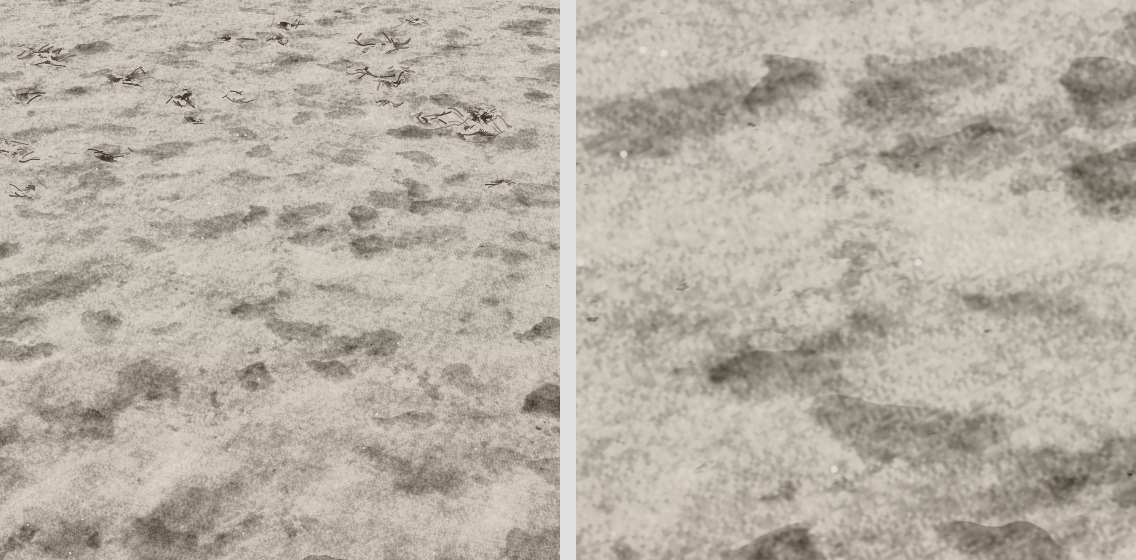
Left: the whole. Right: its middle third, enlarged.
Write a Shadertoy shader that draws this texture.

```glsl
const vec2 SUN = vec2(-0.45, 0.89);
const vec3 SAND_TINT = vec3(0.030, 0.001, -0.052);
const vec3 TWIG_COLOR = vec3(0.20, 0.15, 0.13);
const vec3 SHELL_COLOR = vec3(0.90, 0.89, 0.87);

float hash(vec2 p) {
    return fract(sin(dot(p, vec2(127.1, 311.7))) * 43758.5453);
}

vec2 hash2(vec2 p) {
    return vec2(hash(p), hash(p + 37.3));
}

vec2 turn(vec2 p, float angle) {
    float c = cos(angle), s = sin(angle);
    return vec2(c * p.x - s * p.y, s * p.x + c * p.y);
}

float noise(vec2 p) {
    vec2 i = floor(p), f = fract(p);
    f = f * f * (3.0 - 2.0 * f);
    float low = mix(hash(i), hash(i + vec2(1, 0)), f.x);
    float high = mix(hash(i + vec2(0, 1)), hash(i + vec2(1, 1)), f.x);
    return mix(low, high, f.y);
}

float fbm(vec2 p, float gain) {
    float sum = 0.0, amp = 0.5;
    for (int i = 0; i < 4; i++) {
        p = mat2(0.8, 0.6, -0.6, 0.8) * p * 2.03 + 11.7;
        sum += amp * noise(p);
        amp *= gain;
    }
    return sum;
}

// Perspective: the beach recedes towards a horizon above the canvas
vec2 groundPoint(vec2 uv, float horizon) {
    float depth = 1.0 / (horizon - uv.y);
    return 9.0 * depth * vec2(uv.x - 0.5, 1.8);
}

// Positive where the sand faces the sun
float sunSlope(vec2 p, float reach, float gain) {
    return fbm(p - SUN * reach, gain) - fbm(p + SUN * reach, gain);
}

// Footprints: x is shadow inside the hollow, y is light on its near rim
vec2 hollows(vec2 p, float density) {
    vec2 result = vec2(0.0);
    vec2 warp = vec2(fbm(p * 1.2, 0.4), fbm(p * 1.2 + 40.0, 0.4)) - 0.42;
    vec2 warped = p + 0.65 * warp;
    for (int j = -1; j <= 1; j++)
    for (int i = -1; i <= 1; i++) {
        vec2 cell = floor(p) + vec2(i, j);
        if (hash(cell + 5.1) > density) continue;
        vec2 q = warped - cell - 0.5 - 0.6 * (hash2(cell) - 0.5);
        q = turn(q, 0.4 - hash(cell + 8.4));
        q /= mix(vec2(0.22, 0.16), vec2(0.56, 0.40), hash2(cell + 17.0));
        float r = length(q), side = dot(q, SUN);
        float strength = mix(0.45, 1.0, hash(cell + 2.7));
        float edge = mix(0.30, 0.07, smoothstep(-0.6, 0.5, side));
        float inside = 1.0 - smoothstep(1.0 - edge, 1.0 + edge, r);
        float shade = inside * mix(0.4, 1.0, smoothstep(-0.9, 0.3, side));
        float rim = exp(-14.0 * (r - 1.2) * (r - 1.2)) * smoothstep(0.5, -0.6, side);
        result = max(result, strength * vec2(shade, rim));
    }
    return result;
}

float segment(vec2 p, vec2 a, vec2 b) {
    vec2 ab = b - a;
    return length(p - a - ab * clamp(dot(p - a, ab) / dot(ab, ab), 0.0, 1.0));
}

// Tangles of dry twigs, mostly far up the beach
float twigs(vec2 uv) {
    float cover = 0.0;
    vec2 bent = uv + 0.011 * (vec2(noise(uv * 48.0), noise(uv * 48.0 + 50.0)) - 0.5);
    for (int c = 0; c < 24; c++) {
        vec2 seed = vec2(c, 3.0);
        vec2 center = hash2(seed);
        center.y = mix(0.5, 0.96, sqrt(center.y));
        float size = mix(0.015, 0.055, hash(seed + 9.0)) * (1.45 - center.y * 0.7);
        vec2 offset = (bent - center) * vec2(1.0, 2.2);
        if (length(offset) > size * 3.0) continue;
        float clump = 1.0 - smoothstep(size * 0.2, size * 1.2, length(offset));
        float litter = fbm(bent * vec2(40.0, 75.0), 0.6);
        cover = max(cover, 0.9 * clump * smoothstep(0.54, 0.72, litter));
        for (int t = 0; t < 8; t++) {
            vec2 id = vec2(c, t) + 60.0;
            vec2 middle = center + (hash2(id) - 0.5) * size * vec2(2.2, 0.8);
            float angle = (hash(id + 4.0) - 0.5) * 2.6;
            vec2 arm = vec2(cos(angle), 0.5 * sin(angle)) * size * (0.1 + 0.5 * hash(id + 6.0));
            float line = 1.0 - smoothstep(0.0002, 0.0021, segment(bent, middle - arm, middle + arm));
            cover = max(cover, line * mix(0.15, 0.85, hash(id + 7.0)));
        }
    }
    return cover;
}

// Sparse shell chips, one chance per grid cell
float chips(vec2 uv, float count, float chance, float radius) {
    vec2 p = uv * count, cell = floor(p);
    vec2 q = fract(p) - 0.3 - 0.4 * hash2(cell);
    float spot = 1.0 - smoothstep(radius * 0.4, radius, length(q));
    return spot * step(hash(cell + 71.0), chance);
}

void mainImage(out vec4 fragColor, in vec2 fragCoord) {
    vec2 uv = fragCoord / iResolution.xy;
    vec2 ground = groundPoint(uv, 1.55);
    float far = smoothstep(0.1, 1.0, uv.y);

    // Broad dunes, trampled lumps and hollows
    float broad = sunSlope(ground * 0.55, 0.20, 0.42);
    float lumps = sunSlope(ground * 1.5 + 20.0, 0.17, 0.50);
    float crumbs = sunSlope(ground * 5.0 + 60.0, 0.20, 0.60);
    vec2 pit = hollows(ground, 0.48);
    float relief = 0.27 * broad + 0.20 * lumps + 0.13 * crumbs;
    relief -= 0.10 * smoothstep(0.13, 0.24, -broad - 0.35 * lumps);
    relief += 0.07 * pit.y - 0.23 * pit.x;

    // Dark pockets between clods
    float rough = smoothstep(0.42, 0.62, fbm(ground * 0.7 + 90.0, 0.5));
    relief -= 0.17 * rough * smoothstep(0.60, 0.80, fbm(ground * 2.6 + 30.0, 0.60));
    relief -= 0.33 * smoothstep(0.74, 0.86, fbm(ground * 3.4 + 150.0, 0.50));
    float tone = mix(0.708, 0.760, far) + mix(1.0, 0.80, far) * relief;

    // Loose grain, turned to hide the noise lattice
    tone += 0.09 * (noise(turn(uv, 0.6) * 210.0) - 0.5);
    tone += 0.17 * (noise(turn(uv, 1.1) * 400.0 + 7.0) - 0.5);
    tone = min(tone, 0.755 + 0.42 * (tone - 0.755));

    vec3 color = tone + SAND_TINT + vec3(0.0, 0.0, 0.022) * far;

    // Debris and shell chips
    color = mix(color, TWIG_COLOR, twigs(uv));
    color = mix(color, SHELL_COLOR, 0.8 * chips(uv + 0.37, 80.0, 0.005, 0.24));
    fragColor = vec4(clamp(color, 0.0, 1.0), 1.0);
}
```
